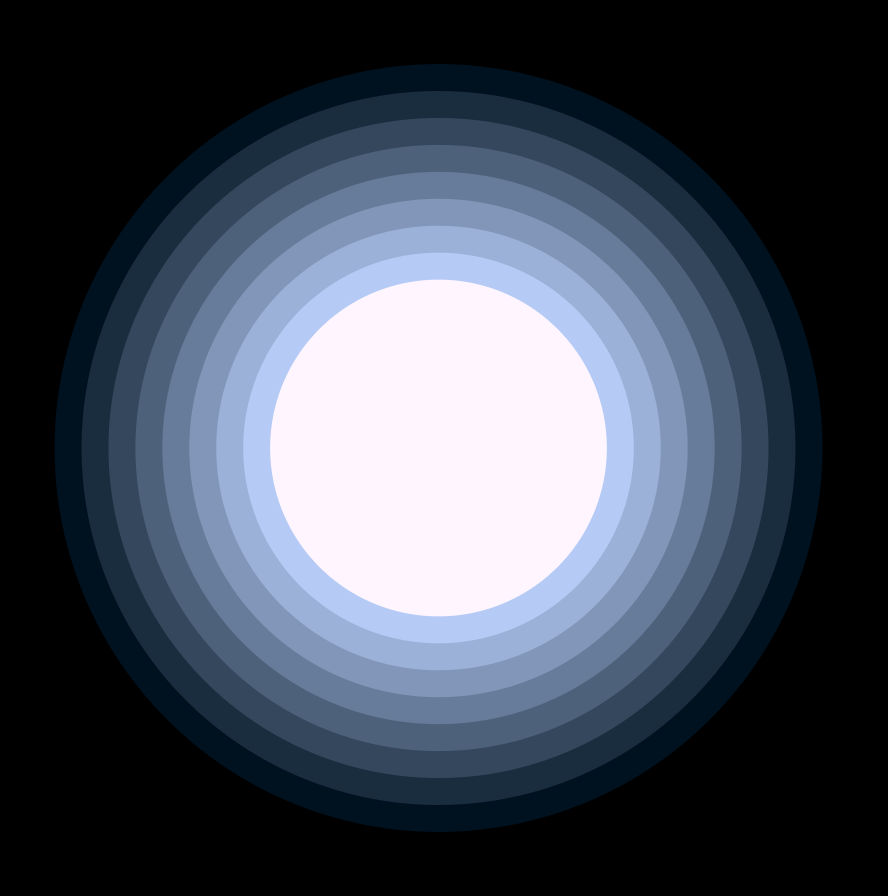
This background is drawn by a WebGL 1 fragment shader. Its source:

```glsl
precision highp float;

uniform vec2 u_resolution;

// Layout: centre as a fraction of the canvas, lengths in canvas heights
const vec2 CENTER = vec2(0.4938, 0.5);
const float CORE_RADIUS = 0.1879;
const float RING_WIDTH = 0.03007;
const int RING_COUNT = 8;

const vec3 BACKDROP = vec3(0.0);
const vec3 OUTER_RING = vec3(0.0, 0.071, 0.125);
const vec3 INNER_RING = vec3(0.710, 0.796, 0.961);
const vec3 CORE = vec3(1.0, 0.961, 1.0);

// Antialiased coverage of a disc, one pixel wide at its rim
float discMask(float dist, float radius) {
    return clamp((radius - dist) * u_resolution.y + 0.5, 0.0, 1.0);
}

void main() {
    vec2 offset = (gl_FragCoord.xy - CENTER * u_resolution) / u_resolution.y;
    float dist = length(offset);
    vec3 color = BACKDROP;

    // Stacked discs, from the widest and darkest inward
    for (int i = 0; i < RING_COUNT; i++) {
        float radius = CORE_RADIUS + RING_WIDTH * float(RING_COUNT - i);
        float glow = float(i) / float(RING_COUNT - 1);
        vec3 ringColor = mix(OUTER_RING, INNER_RING, glow);
        color = mix(color, ringColor, discMask(dist, radius));
    }

    // Bright core
    color = mix(color, CORE, discMask(dist, CORE_RADIUS));

    gl_FragColor = vec4(color, 1.0);
}
```
